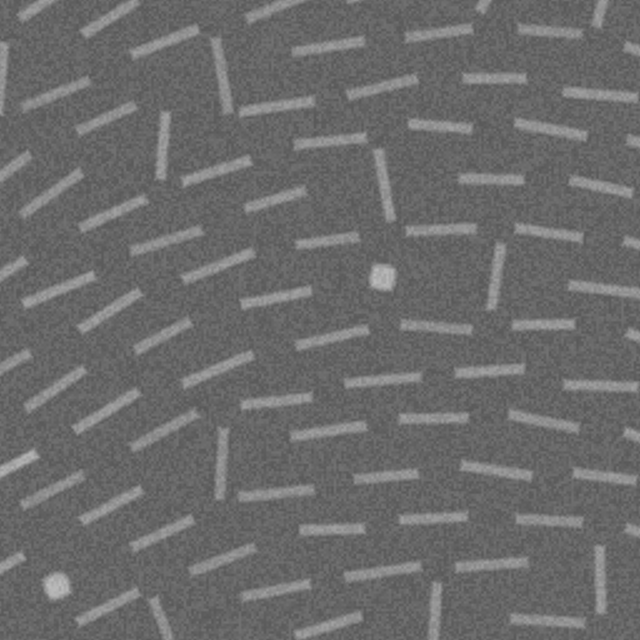
Write a Shadertoy shader that draws this texture.

```glsl
const float BACKGROUND = 0.397;
const float ROD_GRAY = 0.575;
const float DOT_GRAY = 0.69;
const vec2 PITCH = vec2(0.171, 0.076);
const vec2 ROD_HALF_SIZE = vec2(0.057, 0.0078);
const float DOT_RADIUS = 0.0205;
const float EDGE_SOFTNESS = 0.0045;
const float GRAIN_SCALE = 256.0;
const float GRAIN_STRENGTH = 0.1;

float hash(vec2 cell, float seed) {
    vec3 q = fract(vec3(cell.xyx + seed * 7.31) * vec3(0.1031, 0.1030, 0.0973));
    q += dot(q, q.yzx + 33.33);
    return fract((q.x + q.y) * q.z);
}

float valueNoise(vec2 p, float seed) {
    vec2 cell = floor(p);
    vec2 f = fract(p);
    f = f * f * (3.0 - 2.0 * f);
    float low = mix(hash(cell, seed), hash(cell + vec2(1, 0), seed), f.x);
    float high = mix(hash(cell + vec2(0, 1), seed), hash(cell + vec2(1, 1), seed), f.x);
    return mix(low, high, f.y);
}

float boxDistance(vec2 p, vec2 halfSize) {
    vec2 d = abs(p) - halfSize;
    return length(max(d, 0.0)) + min(max(d.x, d.y), 0.0);
}

vec2 rotate(vec2 p, float angle) {
    float c = cos(angle), s = sin(angle);
    return vec2(c * p.x + s * p.y, c * p.y - s * p.x);
}

float softFill(float dist, float softness) {
    return 1.0 - smoothstep(-softness, softness, dist);
}

// Height and slope of the curved rows: steep at the left, falling at the right
float rowHeight(float x) { return 0.62 * x - 0.42 * x * x; }
float rowSlope(float x) { return 0.62 - 0.84 * x; }

// Most rods follow their row; some stand across it, mainly in one patch
float rodAngle(vec2 center, vec2 cell) {
    vec2 toPatch = center - vec2(0.4, 0.3);
    float patchWeight = exp(-dot(toPatch, toPatch) / 0.022);
    float along = atan(rowSlope(center.x)) + (hash(cell, 1.0) - 0.5) * 0.3;
    float turn = mix(1.0, 1.9, hash(cell, 2.0) * (1.0 - 0.8 * patchWeight));
    float turned = step(hash(cell, 3.0), 0.12 + 0.65 * patchWeight);
    return along + turned * turn;
}

float rodLight(vec2 p, vec2 cell, float angle) {
    vec2 halfSize = ROD_HALF_SIZE * vec2(mix(0.86, 1.06, hash(cell, 4.0)), 1.0);
    float gray = ROD_GRAY + 0.035 * (hash(cell, 5.0) - 0.5);
    gray += 0.09 * step(0.975, hash(cell, 6.0));
    float dist = boxDistance(rotate(p, angle), halfSize);
    return (gray - BACKGROUND) * softFill(dist, EDGE_SOFTNESS);
}

// Rods seen end on: soft, slightly squared spots
float dotLight(vec2 p, float angle) {
    vec2 q = rotate(p, angle);
    float dist = mix(length(q), max(abs(q.x), abs(q.y)) * 1.1, 0.5) - DOT_RADIUS;
    return (DOT_GRAY - BACKGROUND) * softFill(dist, EDGE_SOFTNESS * 1.5);
}

// Staggered rows; only the nearest column can reach the point
float scatteredLight(vec2 p) {
    float light = 0.0;
    float baseRow = floor((p.y - rowHeight(p.x)) / PITCH.y);
    for (int k = -2; k <= 2; k++) {
        float row = baseRow + float(k);
        float stagger = 0.5 * mod(row, 2.0);
        vec2 cell = vec2(floor(p.x / PITCH.x - stagger), row);
        vec2 center = (cell + vec2(0.5 + stagger, 0.5)) * PITCH;
        center.y += rowHeight(center.x);
        center += (vec2(hash(cell, 7.0), hash(cell, 8.0)) - 0.5) * 0.013;
        float angle = rodAngle(center, cell);
        bool isDot = mod(3.0 * cell.x + 5.0 * cell.y, 29.0) < 0.5;
        float shape = isDot ? dotLight(p - center, angle) : rodLight(p - center, cell, angle);
        light = max(light, shape);
    }
    return light;
}

void mainImage(out vec4 fragColor, in vec2 fragCoord) {
    vec2 p = fragCoord / iResolution.y;
    float grain = valueNoise(p * GRAIN_SCALE, 9.0) - 0.5;
    float gray = BACKGROUND + scatteredLight(p) + GRAIN_STRENGTH * grain;
    fragColor = vec4(vec3(gray), 1.0);
}
```
